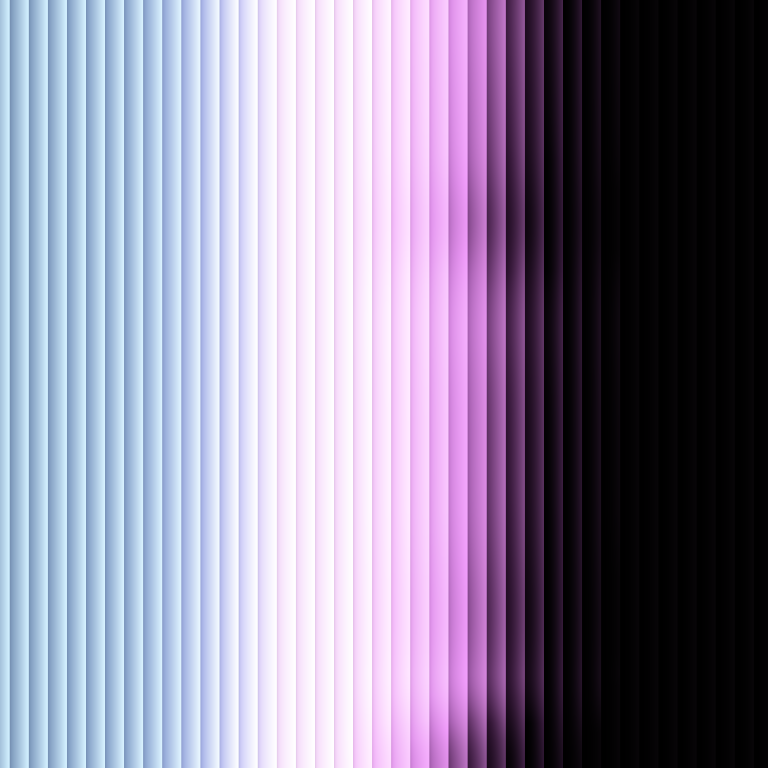
Write a WebGL 2 fragment shader that draws this background.

```glsl
#version 300 es
precision highp float;

uniform vec2 u_resolution;
out vec4 fragColor;

const float RIB_COUNT = 40.25;     // glass ribs across the canvas
const float RIB_PHASE = 0.52;      // offset of the first rib
const float CREASE_DEPTH = 0.12;   // darkening at the left edge of a rib
const float CREASE_FALLOFF = 14.0;
const float FLOOR_SHIFT = 0.045;   // how far the dark side leans in at the bottom
const float FLOOR_HEIGHT = 0.13;

// Colour stops: rgb and horizontal position
const int STOPS = 12;
const vec4 SHADE[STOPS] = vec4[](
  vec4(0.47, 0.58, 0.72, 0.00), vec4(0.50, 0.61, 0.78, 0.17),
  vec4(0.64, 0.68, 0.92, 0.27), vec4(0.78, 0.76, 0.98, 0.32),
  vec4(0.95, 0.82, 0.98, 0.36), vec4(0.96, 0.80, 0.98, 0.45),
  vec4(0.95, 0.68, 0.98, 0.52), vec4(0.86, 0.53, 0.91, 0.57),
  vec4(0.60, 0.33, 0.64, 0.61), vec4(0.36, 0.18, 0.38, 0.633),
  vec4(0.16, 0.06, 0.17, 0.66), vec4(0.00, 0.00, 0.00, 0.71));
const vec4 LIGHT[STOPS] = vec4[](
  vec4(0.82, 0.94, 1.00, 0.00), vec4(0.86, 0.95, 1.00, 0.20),
  vec4(1.00, 1.00, 1.00, 0.29), vec4(1.00, 1.00, 1.00, 0.45),
  vec4(1.00, 0.92, 1.00, 0.51), vec4(0.98, 0.78, 1.00, 0.56),
  vec4(0.95, 0.62, 0.99, 0.59), vec4(0.83, 0.52, 0.86, 0.615),
  vec4(0.66, 0.40, 0.69, 0.64), vec4(0.42, 0.24, 0.44, 0.67),
  vec4(0.22, 0.11, 0.24, 0.71), vec4(0.03, 0.02, 0.03, 0.79));

vec3 ramp(vec4 stops[STOPS], float x) {
  vec3 color = stops[0].rgb;
  for (int i = 1; i < STOPS; i++) {
    float blend = clamp((x - stops[i - 1].a) / (stops[i].a - stops[i - 1].a), 0.0, 1.0);
    color = mix(color, stops[i].rgb, blend);
  }
  return color;
}

float bump(float y, float center, float width) {
  float d = (y - center) / width;
  return exp(-d * d);
}

// Soft vertical drift of the boundary between pink and black
float drift(float y) {
  float sway = 0.012 * bump(y, 0.71, 0.07) + 0.010 * bump(y, 0.20, 0.10)
             - 0.008 * bump(y, 0.98, 0.12) - 0.006 * bump(y, 0.58, 0.08);
  return sway + FLOOR_SHIFT * (1.0 - smoothstep(0.0, FLOOR_HEIGHT, y));
}

// One rib runs from its shaded left edge to its lit right edge
vec3 ribColor(float index, float t, float y) {
  float x = (index - RIB_PHASE) / RIB_COUNT;
  x += drift(y) * smoothstep(0.38, 0.50, x);
  float curve = mix(1.1, 0.65, smoothstep(0.20, 0.35, x));
  curve = mix(curve, 2.2, smoothstep(0.58, 0.74, x));
  vec3 color = mix(ramp(SHADE, x), ramp(LIGHT, x), pow(t, curve));
  return color * (1.0 - CREASE_DEPTH * exp(-t * CREASE_FALLOFF));
}

void main() {
  vec2 uv = gl_FragCoord.xy / u_resolution;
  float position = uv.x * RIB_COUNT + RIB_PHASE;
  float index = floor(position);
  float t = fract(position);

  // Smooth the jump between neighbouring ribs
  float pixel = RIB_COUNT / u_resolution.x;
  vec3 color = mix(ribColor(index - 1.0, 1.0, uv.y), ribColor(index, t, uv.y),
                   smoothstep(0.0, pixel, t));
  fragColor = vec4(color, 1.0);
}
```
